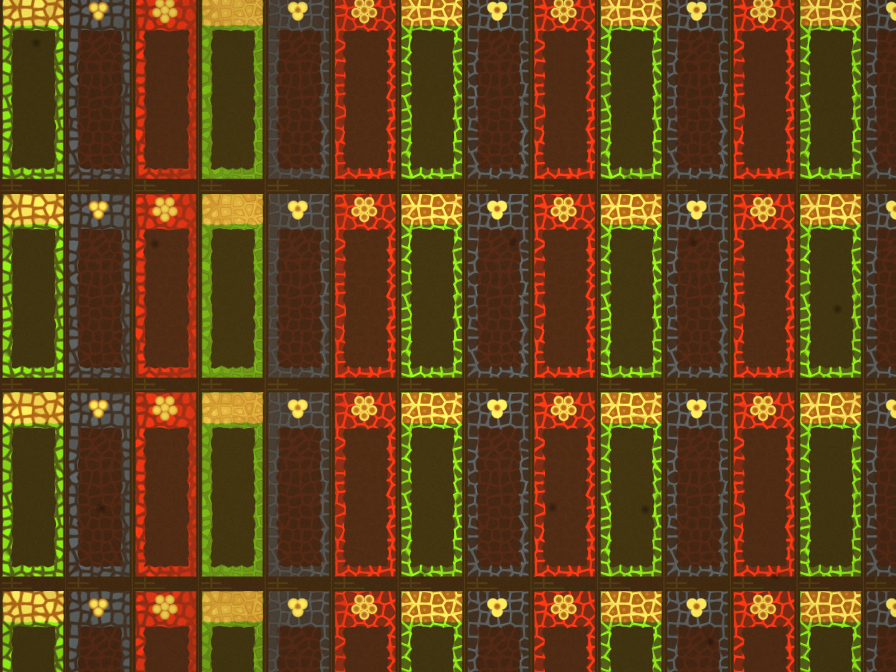
Reproduce this pattern procedurally as a WebGL 1 fragment shader.

```glsl
precision highp float;
// Micrograph-like display array: green, blue and red columns in repeating rows.
// Each pad is a frame of Voronoi bumps around a flat window, with a yellow contact
// on top; focus drifts from solid bumps at the left to bright cell walls at the right.
uniform vec2 u_resolution;

// Lengths are in column pitches, with y running downwards inside a row.
const float COLUMNS = 13.48;
const float ROW_PITCH = 2.991;
const float ROW_SHIFT = 0.079;
const float CELLS = 5.9;          // bumps per column pitch
const float JITTER = 0.72;
const float WALL = 0.07;          // half width of cell walls, in cells
const vec4 PAD = vec4(0.04, 0.0, 0.95, 2.77);
const vec4 WINDOW = vec4(0.18, 0.53, 0.83, 2.61);
const vec4 BAND = vec4(0.04, 0.0, 0.95, 0.46);
const vec2 CONTACT = vec2(0.48, 0.23);
const vec2 CROSS = vec2(0.18, 2.87);
const float TAU = 6.2831853;

const vec3 GAP = vec3(0.25, 0.16, 0.06);
const vec3 WIRE = vec3(0.38, 0.30, 0.10);
const vec3 GREEN_WALL = vec3(0.50, 0.82, 0.08);
const vec3 GREEN_BASE = vec3(0.33, 0.37, 0.09);
const vec3 GREEN_WINDOW = vec3(0.25, 0.20, 0.06);
const vec3 BLUE_WALL = vec3(0.32, 0.34, 0.34);
const vec3 BLUE_BASE = vec3(0.25, 0.18, 0.12);
const vec3 BLUE_WINDOW = vec3(0.26, 0.145, 0.07);
const vec3 RED_WALL = vec3(0.92, 0.20, 0.07);
const vec3 RED_BASE = vec3(0.48, 0.17, 0.08);
const vec3 RED_WINDOW = vec3(0.30, 0.165, 0.075);
const vec3 GOLD_WALL = vec3(0.98, 0.90, 0.36);
const vec3 GOLD_BASE = vec3(0.68, 0.40, 0.08);

vec2 hash2(vec2 p) {
  vec3 q = fract(p.xyx * vec3(0.1031, 0.1030, 0.0973));
  q += dot(q, q.yzx + 33.33);
  return fract((q.xx + q.yz) * q.zy);
}

// x: closeness to a wall (0 on it), y: distance to the seed, z: random per cell.
vec3 voronoi(vec2 p) {
  vec2 cell = floor(p);
  float near = 8.0, second = 8.0, id = 0.0;
  for (int j = -1; j <= 1; j++) {
    for (int i = -1; i <= 1; i++) {
      vec2 g = cell + vec2(float(i), float(j));
      vec2 h = hash2(g + 17.0);
      float d = length(g + 0.5 + JITTER * (h - 0.5) - p);
      if (d < near) { second = near; near = d; id = h.x; }
      else second = min(second, d);
    }
  }
  return vec3(second - near, near, id);
}

float boxDistance(vec2 p, vec4 b) {
  vec2 d = abs(p - 0.5 * (b.xy + b.zw)) - 0.5 * (b.zw - b.xy);
  return length(max(d, 0.0)) + min(max(d.x, d.y), 0.0);
}

float fill(float d, float soft) { return 1.0 - smoothstep(-soft, soft, d); }

// Distance to the nearest of n petal centres on a circle of radius r.
float petals(vec2 v, float n, float r) {
  float sector = TAU / n;
  float a = mod(atan(v.y, v.x) + 0.25 * TAU, sector) - 0.5 * sector;
  return length(length(v) * vec2(cos(a), sin(a)) - vec2(r, 0.0));
}

vec3 pick(float column, vec3 green, vec3 blue, vec3 red) {
  return column < 0.5 ? green : (column < 1.5 ? blue : red);
}

void main() {
  float px = COLUMNS / u_resolution.x;
  float soft = 0.6 * px + 0.006;
  vec2 uv = gl_FragCoord.xy / u_resolution;
  vec2 p = vec2(gl_FragCoord.x, u_resolution.y - gl_FragCoord.y) * px;
  p.y += ROW_SHIFT;
  vec2 period = vec2(3.0, ROW_PITCH);
  vec2 tile = floor(p / period);
  vec2 q = p - tile * period;
  float column = floor(q.x);
  vec2 c = vec2(q.x - column, q.y);
  float focus = smoothstep(0.05, 0.48, uv.x);

  // Bump relief: bright domes out of focus, bright walls in focus
  vec3 v = voronoi(q * CELLS);
  float wallSoft = 0.16 + 1.0 * px * CELLS;
  float wall = 1.0 - smoothstep(WALL, WALL + wallSoft, v.x);
  float dome = smoothstep(0.08, 0.42, v.x);
  float relief = mix(dome, wall, focus);
  relief *= 0.8 + 0.3 * fract(v.z * 7.0 + hash2(tile + 5.0).x * 0.4);
  float core = relief * relief;

  // Wires between the pads
  vec3 color = GAP;
  vec2 arm = abs(c - CROSS);
  float wire = min(max(arm.x - 0.012, arm.y - 0.085), max(arm.x - 0.15, arm.y - 0.012));
  wire = min(wire, boxDistance(c, vec4(0.02, 2.94, 0.48, 2.955)));
  wire = min(wire, abs(c.x - 0.99) - 0.006);
  color = mix(color, WIRE, 0.65 * fill(wire, soft));

  // Bumpy frame and flat window
  vec3 base = pick(column, GREEN_BASE, BLUE_BASE, RED_BASE);
  vec3 bright = pick(column, GREEN_WALL, BLUE_WALL, RED_WALL);
  vec3 frame = mix(base, bright, relief) + 0.12 * core * bright;
  vec3 flatTone = pick(column, GREEN_WINDOW, BLUE_WINDOW, RED_WINDOW);
  float blue = 1.0 - min(abs(column - 1.0), 1.0);
  flatTone += vec3(0.06, 0.012, 0.008) * wall * (blue + 0.2 * step(1.5, column));
  float opening = boxDistance(c, WINDOW) + 0.07 * (v.y - 0.4);
  color = mix(color, mix(frame, flatTone, fill(opening, soft)), fill(boxDistance(c, PAD), soft));

  // Yellow contacts: full band on green, trefoil on blue, rosette on red
  float gold = relief + 0.3 * fill(v.y - 0.12, 0.12) * focus;
  float cover = fill(boxDistance(c, BAND) + 0.04 * (v.y - 0.4), soft);
  if (column > 0.5) {
    vec2 k = c - CONTACT;
    float radius = mix(0.075, 0.085, blue);
    float petal = petals(k, mix(5.0, 3.0, blue), mix(0.125, 0.075, blue));
    petal = mix(min(petal, length(k)), petal, blue);
    float hole = mix(petal, length(k), blue);
    float ring = smoothstep(0.02, 0.07, hole);
    gold = mix(fill(petal - 0.7 * radius, 0.03), ring, focus);
    cover = fill(petal - radius, soft);
  }
  color = mix(color, mix(GOLD_BASE, GOLD_WALL, clamp(gold, 0.0, 1.1)), cover);

  // Sparse dust, fine grain and lens falloff
  vec2 spot = hash2(floor(p) + 61.0);
  float dust = step(0.93, spot.x) * fill(length(fract(p) - 0.25 - 0.5 * spot.yx) - 0.05, 0.05);
  color *= 1.0 - 0.35 * dust;
  color += 0.012 * (hash2(floor(p * 38.0)).x - 0.5);
  color *= 1.06 - 0.22 * dot(uv - 0.5, uv - 0.5);
  gl_FragColor = vec4(clamp(color, 0.0, 1.0), 1.0);
}
```
